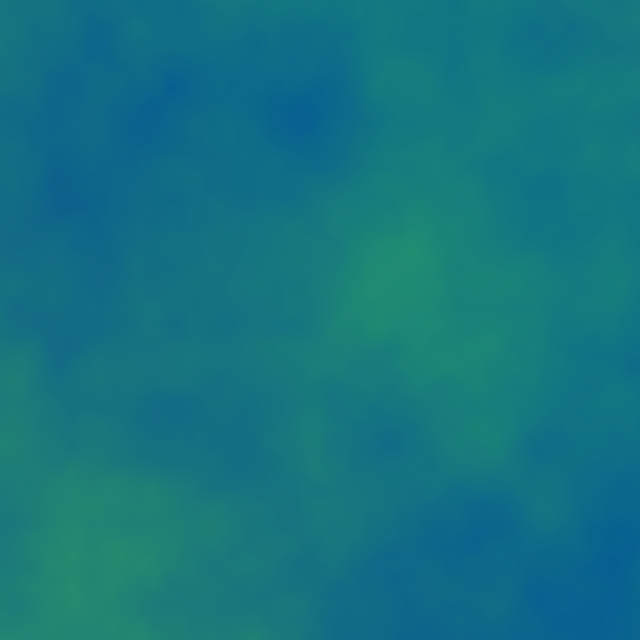
This texture is drawn by a three.js fragment shader. Its source:

```glsl
// Soft blue-to-green clouds, like light drifting through deep water.
// Layered sines set the broad light and dark zones; five octaves of
// smooth value noise add the mottling, and a ramp colours the sum.

varying vec2 vUv;

float hash(vec2 cell) {
  vec3 q = fract(vec3(cell.xyx) * 0.1031);
  q += dot(q, q.yzx + 33.33);
  return fract((q.x + q.y) * q.z);
}

float valueNoise(vec2 p) {
  vec2 cell = floor(p);
  vec2 f = fract(p);
  vec2 blend = f * f * (3.0 - 2.0 * f);
  float low = mix(hash(cell), hash(cell + vec2(1.0, 0.0)), blend.x);
  float high = mix(hash(cell + vec2(0.0, 1.0)), hash(cell + vec2(1.0, 1.0)), blend.x);
  return mix(low, high, blend.y);
}

// Octaves halve in size and strength; the result is centred on zero.
float cloudNoise(vec2 p) {
  float sum = 0.0;
  float strength = 0.5;
  for (int octave = 0; octave < 5; octave++) {
    sum += strength * (valueNoise(p) - 0.5);
    p = p * 2.0 + vec2(17.3, 9.1);
    strength *= 0.5;
  }
  return sum;
}

// Broad diagonal band of light, dark toward two opposite corners.
float broadLight(vec2 p) {
  float band = cos(3.5 * (p.x - p.y) - 0.6) - 0.26;
  float ripple = sin(7.0 * p.x + 4.0 * p.y - 1.2);
  return 0.14 * band + 0.04 * ripple;
}

void main() {
  float light = 0.53 + broadLight(vUv) + 1.05 * cloudNoise(vUv * 4.0 + vec2(3.4, 7.7));

  // Colour ramp from deep blue to sea green
  vec3 deepBlue = vec3(0.01, 0.33, 0.595);
  vec3 seaGreen = vec3(0.15, 0.575, 0.42);
  vec3 color = mix(deepBlue, seaGreen, clamp(light, 0.0, 1.05));

  // Slow shift between a warmer and a cooler teal
  float warmth = sin(3.0 * vUv.x + 2.0 * vUv.y + 0.8);
  color += vec3(0.012, -0.004, -0.008) * warmth;

  gl_FragColor = vec4(color, 1.0);
}
```
